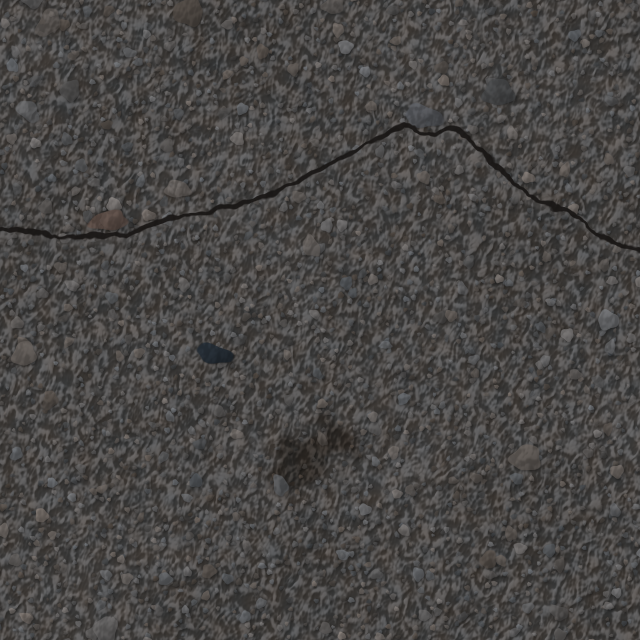
Give the GLSL for this texture, as a Shadertoy shader.

```glsl
// Weathered concrete: a dim, rough aggregate surface crossed by one thin dark crack.
// Warped gradient noise makes the streaky cement, scattered rounded stones make
// the gravel, and the distance to a jittered polyline cuts the crack.

const vec2 LIGHT = vec2(-0.55, 0.83);
const vec3 CRACK_COLOR = vec3(0.095, 0.085, 0.08);
const vec3 PIT_TINT = vec3(0.70, 0.66, 0.62);
const vec3 BLUE_BLACK = vec3(0.13, 0.16, 0.19);
const vec3 SLATE = vec3(0.31, 0.32, 0.34);
const vec3 RUST = vec3(0.36, 0.29, 0.26);

const int CRACK_POINTS = 15;
const vec2 CRACK[CRACK_POINTS] = vec2[CRACK_POINTS](
    vec2(-0.02, 0.641), vec2(0.05, 0.640), vec2(0.09, 0.628),
    vec2(0.195, 0.633), vec2(0.26, 0.659), vec2(0.325, 0.668),
    vec2(0.417, 0.693), vec2(0.52, 0.746), vec2(0.632, 0.805),
    vec2(0.67, 0.789), vec2(0.713, 0.800), vec2(0.826, 0.694),
    vec2(0.898, 0.664), vec2(0.944, 0.626), vec2(1.02, 0.602));

vec3 hash3(vec2 p) {
    vec3 q = fract(p.xyx * vec3(0.1031, 0.1030, 0.0973));
    q += dot(q, q.yxz + 33.33);
    return fract((q.xxy + q.yzz) * q.zyx);
}

vec2 rotate(vec2 p, float angle) {
    float c = cos(angle), s = sin(angle);
    return vec2(c * p.x + s * p.y, c * p.y - s * p.x);
}

float cornerGradient(vec2 cell, vec2 corner, vec2 f) {
    float angle = 6.2832 * hash3(cell + corner).x;
    return dot(vec2(cos(angle), sin(angle)), f - corner);
}

float gradientNoise(vec2 p) {
    vec2 cell = floor(p), f = p - cell;
    vec2 u = f * f * f * (f * (f * 6.0 - 15.0) + 10.0);
    vec2 e = vec2(1, 0);
    return mix(mix(cornerGradient(cell, e.yy, f), cornerGradient(cell, e.xy, f), u.x),
               mix(cornerGradient(cell, e.yx, f), cornerGradient(cell, e.xx, f), u.x), u.y);
}

// Height of the cement: short curled ridges leaning a little off vertical.
float cementHeight(vec2 p) {
    vec2 q = rotate(p, -0.35) * vec2(92.0, 60.0);
    vec2 warp = vec2(gradientNoise(q * 0.7), gradientNoise(q * 0.7 + 37.0));
    return gradientNoise(q + 1.3 * warp) + 0.5 * gradientNoise(q * 2.0 - warp + 11.0);
}

vec3 toneColor(float tone) {
    return vec3(tone, tone - 0.008, tone * 1.03 - 0.022);
}

// Paints one irregular stone with a lit side and a contact shadow.
vec3 paintStone(vec3 base, vec2 offset, vec2 radius, float angle, vec3 color, float opacity, float soft) {
    vec2 q = rotate(offset, angle) / radius;
    float around = atan(q.y, q.x + 1e-5);
    float wobble = 0.11 * sin(3.0 * around + 9.0 * angle) + 0.06 * sin(5.0 * around - 4.0 * angle);
    float size = min(radius.x, radius.y);
    float edge = (length(q) * (1.0 + wobble) - 1.0) * size;
    float shadowSide = smoothstep(-0.4, 1.0, dot(normalize(offset + 1e-6), -LIGHT));
    float shadow = exp(-max(edge, 0.0) / 0.002) * (0.10 + 0.28 * shadowSide);
    float lit = 1.0 + 0.13 * clamp(dot(offset, LIGHT) / size, -1.0, 1.0);
    float inside = 1.0 - smoothstep(-soft, soft, edge);
    return mix(base * (1.0 - shadow * opacity), color * lit, inside * opacity);
}

// Scatters stones over a jittered grid; density is the share of filled cells.
vec3 scatterStones(vec3 base, vec2 p, float freq, float density, vec2 toneRange, float grain, float soft) {
    vec2 cell = floor(p * freq);
    for (int j = -1; j <= 1; j++)
    for (int i = -1; i <= 1; i++) {
        vec2 id = cell + vec2(i, j);
        vec3 place = hash3(id + freq), look = hash3(id + freq + 71.0);
        if (place.z > density) continue;
        vec2 offset = p - (id + 0.1 + 0.8 * place.xy) / freq;
        vec2 radius = mix(0.2, 0.38, look.x) / freq * vec2(1.0, mix(0.6, 0.95, look.y));
        vec3 color = toneColor(mix(toneRange.x, toneRange.y, look.z));
        color += (fract(look.x * 17.0) - 0.5) * vec3(0.045, 0.0, -0.04);
        float opacity = 0.65 + 0.3 * look.y;
        base = paintStone(base, offset, radius, 6.28 * look.z, color * grain, opacity, soft);
    }
    return base;
}

float crackDistance(vec2 p) {
    float nearest = 1.0;
    for (int i = 0; i < CRACK_POINTS - 1; i++) {
        vec2 along = CRACK[i + 1] - CRACK[i], d = p - CRACK[i];
        nearest = min(nearest, length(d - along * clamp(dot(d, along) / dot(along, along), 0.0, 1.0)));
    }
    return nearest;
}

void mainImage(out vec4 fragColor, in vec2 fragCoord) {
    vec2 p = fragCoord / iResolution.y;
    float soft = max(0.001, 0.7 / iResolution.y);

    // Cement relief with broad stains
    float height = cementHeight(p);
    float relief = height - cementHeight(p + LIGHT * 0.0025);
    float ridge = smoothstep(-0.32, 0.45, height);
    float stain = gradientNoise(p * 4.0) + 0.6 * gradientNoise(p * 11.0 + 5.0);
    vec3 color = toneColor(mix(0.222, 0.385, ridge) + 0.05 * relief + 0.022 * stain);
    color += gradientNoise(p * 34.0 + 60.0) * vec3(0.022, 0.0, -0.018);
    float grain = 0.92 + 0.16 * ridge;

    // Gravel from fine to coarse, with a worn pit beneath the larger stones
    color = scatterStones(color, p, 72.0, 0.50, vec2(0.25, 0.43), grain, soft);
    vec2 pit = rotate(p - vec2(0.485, 0.285), 0.45) / vec2(0.085, 0.048);
    float pitMask = smoothstep(0.3, -0.3, length(pit) - 0.8 + 0.9 * gradientNoise(p * 30.0));
    color *= mix(vec3(1.0), PIT_TINT, pitMask);
    color = scatterStones(color, p, 33.0, 0.24, vec2(0.29, 0.44), grain, soft);
    color = scatterStones(color, p, 15.0, 0.10, vec2(0.27, 0.40), grain, soft);

    // Single larger stones
    color = paintStone(color, p - vec2(0.335, 0.447), vec2(0.029, 0.014), -0.25, BLUE_BLACK * grain, 0.95, soft);
    color = paintStone(color, p - vec2(0.170, 0.655), vec2(0.030, 0.015), 0.1, RUST * grain, 0.7, soft);
    color = paintStone(color, p - vec2(0.662, 0.818), vec2(0.030, 0.017), -0.2, SLATE * grain, 0.8, soft);

    // Crack with a ragged edge and a pale lower lip
    vec2 jitter = vec2(gradientNoise(p * 48.0), gradientNoise(p * 48.0 + 19.0));
    vec2 ragged = p + 0.006 * jitter + 0.002 * gradientNoise(p * 120.0);
    float width = 0.0034 + 0.0025 * gradientNoise(p * 16.0 + 3.0);
    float lip = 1.0 - smoothstep(0.002, 0.007, crackDistance(ragged + vec2(0.0, 0.008)));
    color = mix(color, toneColor(0.37) * grain, 0.4 * lip);
    float gap = 1.0 - smoothstep(width - 0.0015, width + 0.0015, crackDistance(ragged));
    color = mix(color, CRACK_COLOR, 0.93 * gap);

    fragColor = vec4(color, 1.0);
}
```
